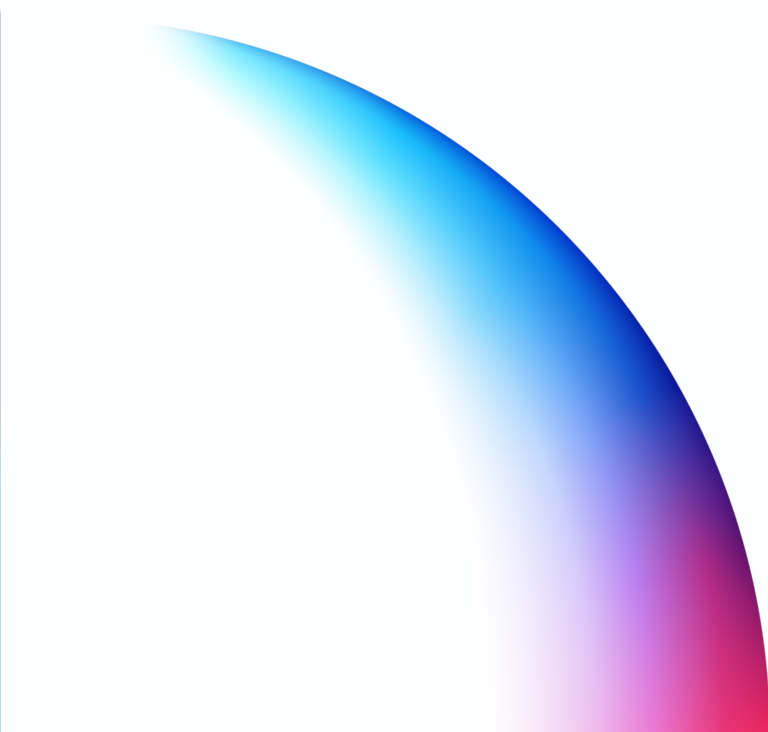
A Shadertoy shader for this background:

```glsl
// A white sphere lit by a crescent rim that turns from cyan through blue and violet to crimson.

const vec3 WHITE = vec3(0.997, 1.0, 1.0);
const float HALF_PI = 1.5707963;

// Colours from the right (0 degrees) to the top (90 degrees), 15 degrees apart
const vec3 EDGE[7] = vec3[7](
    vec3(0.94, 0.15, 0.37), vec3(0.37, 0.07, 0.43), vec3(0.03, 0.08, 0.59),
    vec3(0.00, 0.19, 0.80), vec3(0.00, 0.35, 0.85), vec3(0.27, 0.72, 0.94), WHITE);
const vec3 BODY[7] = vec3[7](
    vec3(0.92, 0.20, 0.45), vec3(0.67, 0.17, 0.54), vec3(0.11, 0.32, 0.80),
    vec3(0.06, 0.55, 0.93), vec3(0.10, 0.75, 0.99), vec3(0.51, 0.92, 1.00), WHITE);
const vec3 GLOW[7] = vec3[7](
    vec3(0.93, 0.47, 0.82), vec3(0.73, 0.49, 0.94), vec3(0.49, 0.64, 0.97),
    vec3(0.30, 0.75, 0.98), vec3(0.37, 0.88, 1.00), vec3(0.70, 0.98, 1.00), WHITE);
const vec3 HAZE[7] = vec3[7](
    vec3(0.94, 0.73, 0.93), vec3(0.85, 0.78, 0.98), vec3(0.75, 0.84, 0.99),
    vec3(0.57, 0.86, 0.99), vec3(0.65, 0.95, 1.00), vec3(0.84, 0.99, 1.00), WHITE);

// Linear blend between evenly spaced colours, t in 0..1
vec3 ramp(vec3 stops[7], float t) {
    float x = clamp(t, 0.0, 1.0) * 6.0;
    int i = min(int(x), 5);
    return mix(stops[i], stops[i + 1], x - float(i));
}

// Progress of x from a to b, limited to 0..1
float progress(float a, float b, float x) {
    return clamp((x - a) / (b - a), 0.0, 1.0);
}

// Rim colour at a turn (0 right, 1 top) and a depth (0 edge, 1 fully faded)
vec3 rimColor(float turn, float depth) {
    float edgeCurve = mix(1.0, 0.5, turn);
    vec3 color = mix(ramp(EDGE, turn), ramp(BODY, turn),
                     pow(progress(0.0, 0.15, depth), edgeCurve));
    color = mix(color, ramp(GLOW, turn), progress(0.15, 0.4, depth));
    color = mix(color, ramp(HAZE, turn), progress(0.4, 0.6, depth));
    float fade = 1.0 - pow(1.0 - progress(0.6, 1.0, depth), 1.5);
    return mix(color, WHITE, fade);
}

// Crescent of a disc, thickest at the right and vanishing at the top
vec3 crescent(vec2 p, float radius, float thickness, float pixel) {
    float inside = radius - length(p);
    float angle = atan(p.y, p.x);
    float width = max(thickness * cos(angle), 0.001);
    vec3 color = rimColor(clamp(angle / HALF_PI, 0.0, 1.0), max(inside, 0.0) / width);
    float cover = smoothstep(-pixel, pixel, inside);
    cover *= 1.0 - smoothstep(1.29, 1.46, angle);
    return mix(WHITE, color, cover);
}

void mainImage(out vec4 fragColor, in vec2 fragCoord) {
    float pixel = 1.0 / iResolution.y;
    vec2 uv = fragCoord * pixel;
    vec3 color = crescent(uv - vec2(0.0683, -0.0068), 0.9836, 0.396, pixel);

    // Hairline on the left border, grey above and pale blue below
    vec3 lineColor = mix(vec3(0.70, 0.88, 0.97), vec3(0.80), smoothstep(0.3, 0.5, uv.y));
    float line = 1.0 - smoothstep(0.0007, 0.0007 + pixel, uv.x);
    line *= 1.0 - smoothstep(0.98, 0.99, uv.y);
    color = mix(color, lineColor, line);

    fragColor = vec4(color, 1.0);
}
```
